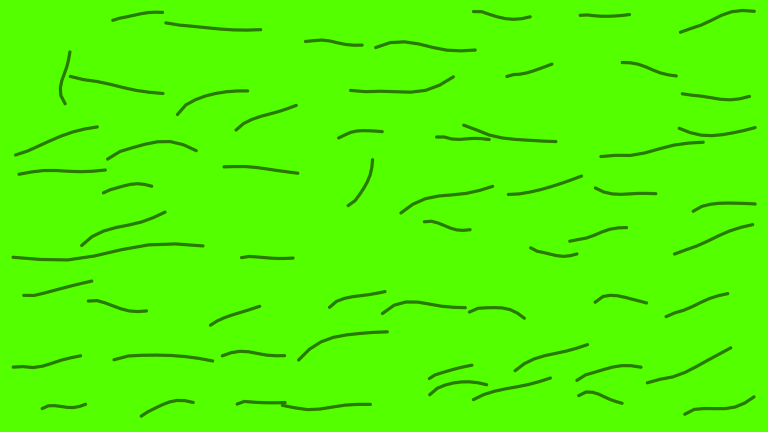
Give the GLSL for this pattern, as a WebGL 2 fragment shader.

```glsl
#version 300 es
precision highp float;
// Scattered dark green pen strokes, mostly level and gently bent, on bright green.

uniform vec2 u_resolution;
out vec4 fragColor;

const vec3 PAPER = vec3(0.33, 1.0, 0.0);
const vec3 INK = vec3(0.16, 0.47, 0.0);
const vec2 GRID = vec2(8.0, 8.0);
const float HALF_WIDTH = 0.0037;
const float MARGIN = 0.03;
const int SEGMENTS = 7;

float hash(vec2 cell, float salt) {
    return fract(sin(dot(cell, vec2(127.1, 311.7)) + salt * 74.7) * 43758.5453);
}

float segmentDistance(vec2 p, vec2 a, vec2 b) {
    vec2 ab = b - a;
    float t = clamp(dot(p - a, ab) / dot(ab, ab), 0.0, 1.0);
    return length(p - a - ab * t);
}

// Point on a level stroke around the origin: an arch, an S-curve and a small hook.
vec2 strokePoint(float t, float len, float arch, float sway, float hook) {
    float u = t - 0.5;
    float y = arch * (0.5 - 4.0 * u * u) + sway * sin(6.2832 * t);
    return vec2(u * len, y + hook * exp(-18.0 * t));
}

// Distance to one hand-drawn stroke, approximated by short straight pieces.
float strokeDistance(vec2 p, float len, float arch, float sway, float hook) {
    float nearest = 1e3;
    vec2 previous = strokePoint(0.0, len, arch, sway, hook);
    for (int i = 1; i <= SEGMENTS; i++) {
        vec2 next = strokePoint(float(i) / float(SEGMENTS), len, arch, sway, hook);
        nearest = min(nearest, segmentDistance(p, previous, next));
        previous = next;
    }
    return nearest;
}

// Distance to the stroke that belongs to a grid cell.
float cellStroke(vec2 p, vec2 cell, float aspect) {
    vec2 jitter = vec2(hash(cell, 1.0), hash(cell, 2.0)) - 0.5;
    vec2 center = (cell + 0.5 + jitter * vec2(0.65, 0.75)) / GRID * vec2(aspect, 1.0);

    // Length and tilt, with a few long strokes and a few steep ones
    float kind = hash(cell, 3.0);
    float len = mix(0.1, 0.24, pow(hash(cell, 4.0), 1.3));
    float angle = mix(-0.25, 0.38, hash(cell, 5.0));
    if (kind > 0.96) {
        len = 0.44;
        angle *= 0.3;
    } else if (kind < 0.03) {
        len = 0.12;
        angle += 1.3;
    }

    // Bends grow with the length
    float arch = (hash(cell, 6.0) - 0.45) * 0.22 * len;
    float sway = (hash(cell, 7.0) - 0.5) * 0.07 * len;
    float hook = (hash(cell, 8.0) - 0.6) * 0.018;

    float reach = 0.5 * len + MARGIN;
    center.x = clamp(center.x, reach, aspect - reach);
    center.y = clamp(center.y, 0.06, 0.965);

    float c = cos(angle);
    float s = sin(angle);
    vec2 local = mat2(c, -s, s, c) * (p - center);
    return strokeDistance(local, len, arch, sway, hook);
}

void main() {
    float aspect = u_resolution.x / u_resolution.y;
    vec2 p = gl_FragCoord.xy / u_resolution.y;
    vec2 home = floor(p / vec2(aspect, 1.0) * GRID);

    // Nearest stroke among the surrounding cells
    float nearest = 1e3;
    for (int y = -2; y <= 2; y++) {
        for (int x = -2; x <= 2; x++) {
            vec2 cell = home + vec2(x, y);
            bool inside = all(greaterThanEqual(cell, vec2(0.0))) && all(lessThan(cell, GRID));
            if (inside && hash(cell, 9.0) > 0.04) {
                nearest = min(nearest, cellStroke(p, cell, aspect));
            }
        }
    }

    // Edge softened over about one pixel
    float pixel = 1.0 / u_resolution.y;
    float ink = 1.0 - smoothstep(-0.65 * pixel, 0.65 * pixel, nearest - HALF_WIDTH);
    fragColor = vec4(mix(PAPER, INK, ink), 1.0);
}
```
